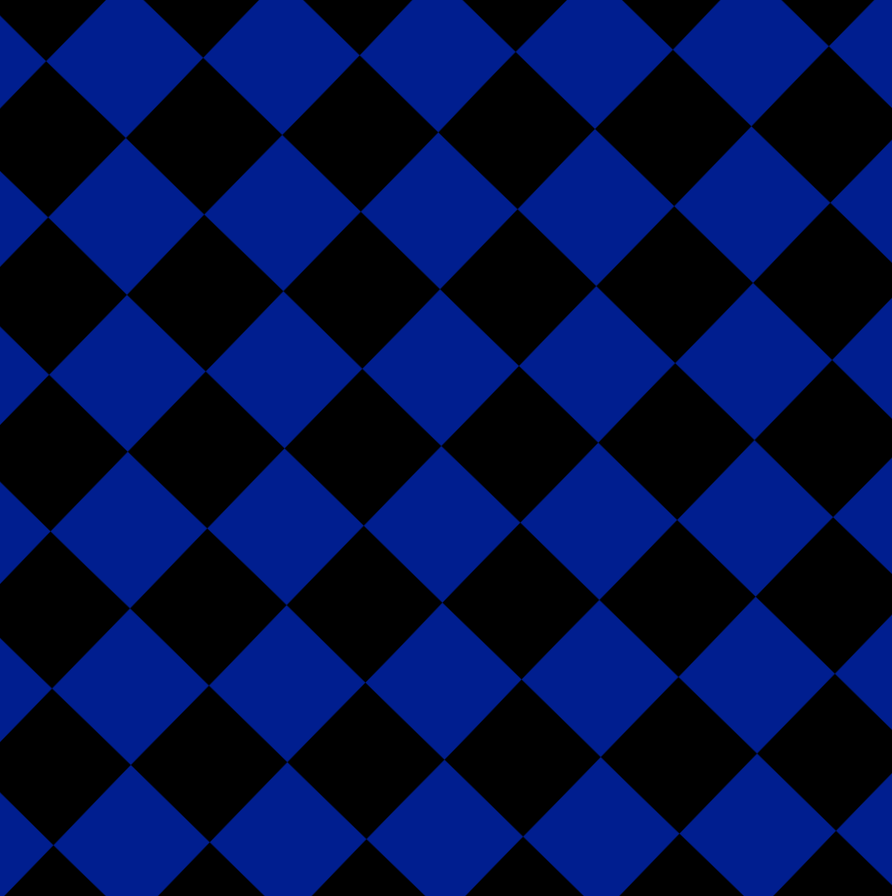
Write a Shadertoy shader that draws this pattern.

```glsl
// A two-colour checkerboard standing on its corners, tilted and very slightly
// sheared. Canvas points are mapped to lattice axes, then two alternating
// diagonal stripes are multiplied; gradient noise sways the edges a little.

#define DARK_COLOUR  vec3(0.0, 0.0, 0.0)
#define BLUE_COLOUR  vec3(0.0, 0.118, 0.561)
#define CORNER       vec2(0.4926, 0.5025)   // a lattice corner, in canvas heights
#define STEP_ACROSS  vec2(0.1747, 0.0032)   // diamond diagonal, left to right
#define STEP_UP      vec2(-0.0016, 0.1751)  // diamond diagonal, bottom to top
#define SWAY_AMOUNT  0.0012                 // edge wander, in canvas heights
#define SWAY_SCALE   5.0                    // noise cells per canvas height
#define EDGE_PIXELS  0.7                    // half width of the smoothed edge

// Pseudo-random unit vector for a noise cell corner
vec2 cellGradient(vec2 cell) {
    float angle = 6.2832 * fract(sin(dot(cell, vec2(127.1, 311.7))) * 43758.5);
    return vec2(cos(angle), sin(angle));
}

// Gradient noise, roughly -0.7 to 0.7
float gradientNoise(vec2 p) {
    vec2 cell = floor(p), f = fract(p);
    vec2 blend = f * f * f * (f * (f * 6.0 - 15.0) + 10.0);
    vec2 right = vec2(1.0, 0.0), up = vec2(0.0, 1.0);
    float a = dot(cellGradient(cell), f);
    float b = dot(cellGradient(cell + right), f - right);
    float c = dot(cellGradient(cell + up), f - up);
    float d = dot(cellGradient(cell + 1.0), f - 1.0);
    return mix(mix(a, b, blend.x), mix(c, d, blend.x), blend.y);
}

// Signed distance to the nearest integer, alternating in sign per interval
vec2 alternatingDistance(vec2 t) {
    return abs(mod(t - 0.5, 2.0) - 1.0) - 0.5;
}

void mainImage(out vec4 fragColor, in vec2 fragCoord) {
    vec2 p = fragCoord / iResolution.y;

    // Slight irregularity of the edges
    vec2 q = p * SWAY_SCALE;
    p += SWAY_AMOUNT * vec2(gradientNoise(q), gradientNoise(q + 37.0));

    // Lattice coordinates, then the two diagonal stripe directions
    vec2 lattice = inverse(mat2(STEP_ACROSS, STEP_UP)) * (p - CORNER);
    vec2 diagonals = vec2(lattice.x + lattice.y, lattice.x - lattice.y);

    // Smoothed stripes; their product is the checkerboard, -1 to 1
    float stripeWidth = length(STEP_ACROSS) * inversesqrt(2.0);
    float softness = EDGE_PIXELS / (iResolution.y * stripeWidth);
    vec2 stripes = clamp(alternatingDistance(diagonals) / softness, -1.0, 1.0);
    float blue = 0.5 - 0.5 * stripes.x * stripes.y;

    fragColor = vec4(mix(DARK_COLOUR, BLUE_COLOUR, blue), 1.0);
}
```
